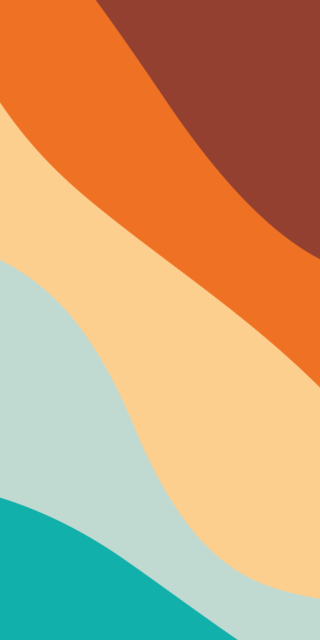
A Shadertoy shader for this background:

```glsl
// Five flat colour bands flowing diagonally, divided by smooth wavy edges.
#define BROWN  vec3(0.582, 0.251, 0.188)
#define ORANGE vec3(0.933, 0.445, 0.140)
#define CREAM  vec3(0.990, 0.811, 0.560)
#define MINT   vec3(0.753, 0.855, 0.824)
#define TEAL   vec3(0.070, 0.690, 0.665)
#define CANVAS_SPAN vec2(1.0, 2.0)

// Cubic through two knots, each given as (x, height, slope).
float hermite(float x, vec3 a, vec3 b) {
    float span = b.x - a.x;
    float s = (x - a.x) / span;
    float r = 1.0 - s;
    return r * r * ((1.0 + 2.0 * s) * a.y + s * span * a.z)
         + s * s * ((3.0 - 2.0 * s) * b.y - r * span * b.z);
}

// Edge height from two segments that join smoothly at the middle knot.
float waveEdge(float x, vec3 left, vec3 middle, vec3 right) {
    return x < middle.x ? hermite(x, left, middle) : hermite(x, middle, right);
}

// Paints everything below an edge, softened over about one pixel.
vec3 fillBelow(vec3 base, vec3 paint, float y, float edge) {
    float d = edge - y;
    return mix(base, paint, clamp(d / max(fwidth(d), 1e-5) + 0.5, 0.0, 1.0));
}

void mainImage(out vec4 fragColor, in vec2 fragCoord) {
    vec2 p = fragCoord / iResolution.xy * CANVAS_SPAN;

    // Edges from the top band to the bottom one
    float orangeTop = waveEdge(p.x, vec3(0.0, 2.367, -1.05),
        vec3(0.521, 1.682, -1.48), vec3(1.0, 1.190, -0.52));
    float creamTop = waveEdge(p.x, vec3(0.0, 1.680, -1.48),
        vec3(0.333, 1.331, -0.80), vec3(1.0, 0.789, -0.99));
    float mintTop = waveEdge(p.x, vec3(0.0, 1.188, -0.52),
        vec3(0.419, 0.667, -2.40), vec3(1.0, 0.128, -0.20));
    float tealTop = waveEdge(p.x, vec3(0.0, 0.445, -0.31),
        vec3(0.391, 0.250, -0.70), vec3(1.0, -0.161, -0.55));

    // Layers, each covering the one behind
    vec3 color = BROWN;
    color = fillBelow(color, ORANGE, p.y, orangeTop);
    color = fillBelow(color, CREAM, p.y, creamTop);
    color = fillBelow(color, MINT, p.y, mintTop);
    color = fillBelow(color, TEAL, p.y, tealTop);

    fragColor = vec4(color, 1.0);
}
```
